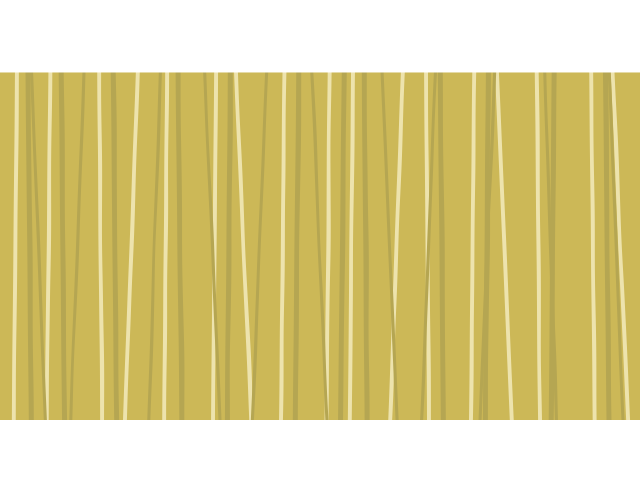
Give the GLSL for this pattern, as a Shadertoy shader.

```glsl
// A mustard band on white, crossed by thin, slightly leaning upright strands.
// Each layer puts one strand in each jittered column; columns wrap around
// the canvas, and the white margins join top to bottom, so the result tiles.

#define BAND_BOTTOM 0.125
#define BAND_TOP 0.849
#define PAIR_COUNT 17.0     // columns of pale strands and their shadows
#define THIN_COUNT 11.0     // columns of thin dark strands
#define PALE_WIDTH 0.0061   // widths are fractions of the canvas width
#define SHADE_WIDTH 0.0078
#define THIN_WIDTH 0.0048
#define JITTER 0.25         // shift inside a column, in columns
#define GENTLE_LEAN 0.0027  // shift from mid-height to the band's end
#define STEEP_LEAN 0.0112
#define BEND 0.0018
#define SHADE_SHARE 0.7     // share of columns holding a broad shadow

const vec3 WHITE = vec3(1.0);
const vec3 MUSTARD = vec3(0.80, 0.72, 0.34);
const vec3 OLIVE = vec3(0.71, 0.65, 0.32);
const vec3 CREAM = vec3(0.93, 0.89, 0.68);

// Random value from 0 to 1 for a pair of small whole numbers
float hash(float a, float b) {
    uint n = uint(a) * 1597u + uint(b) * 51749u + 911u;
    n = (n ^ (n >> 15)) * 739391u;
    n = (n ^ (n >> 13)) * 974711u;
    n ^= n >> 16;
    return float(n & 65535u) / 65535.0;
}

// One-dimensional gradient noise that repeats after period steps
float gradientNoise(float x, float period, float seed) {
    float cell = floor(x);
    float f = x - cell;
    float left = 2.0 * hash(mod(cell, period), seed) - 1.0;
    float right = 2.0 * hash(mod(cell + 1.0, period), seed) - 1.0;
    float fade = f * f * f * (f * (f * 6.0 - 15.0) + 10.0);
    return mix(left * f, right * (f - 1.0), fade);
}

// Coverage of one layer: place seeds the columns, style the leans and bends;
// keep and steep are the shares of strands drawn and of strands leaning far.
float strands(vec2 p, float count, float width, float offset,
              float keep, float steep, float place, float style) {
    float pixel = 1.0 / iResolution.x;
    float height = (p.y - BAND_BOTTOM) / (BAND_TOP - BAND_BOTTOM);
    float coverage = 0.0;

    for (float i = -1.0; i <= 1.0; i++) {
        float column = floor(p.x * count) + i;
        float id = mod(column, count);
        float rank = mod(id * 5.0, count) / count;
        if (rank > keep) continue;

        // Column centre, then lean and a faint hand-cut bend
        float shift = JITTER * (2.0 * hash(id, place) - 1.0);
        float centre = (column + 0.5 + shift + offset) / count;
        float lean = rank >= 1.0 - steep ? STEEP_LEAN : GENTLE_LEAN;
        lean *= hash(id, style) < 0.5 ? -1.0 : 1.0;
        lean *= mix(0.8, 1.1, hash(id, style + 1.0));
        centre += lean * (2.0 * height - 1.0);

        float wobble = gradientNoise(height * 3.0, 3.0, style + 20.0 + id);
        centre += BEND * wobble;
        float halfWidth = 0.5 * width * (1.0 + 0.25 * wobble);

        float inside = halfWidth - abs(p.x - centre);
        coverage = max(coverage, clamp(0.5 + inside / pixel, 0.0, 1.0));
    }
    return coverage;
}

void mainImage(out vec4 fragColor, in vec2 fragCoord) {
    vec2 p = fragCoord / iResolution.xy;

    // Broad shadows stand just right of the pale strands
    float shade = strands(p, PAIR_COUNT, SHADE_WIDTH, 0.38,
                          SHADE_SHARE, 0.0, 3.0, 40.0);
    float pale = strands(p, PAIR_COUNT, PALE_WIDTH, 0.0,
                         1.0, 0.35, 3.0, 90.0);
    float thin = strands(p, THIN_COUNT, THIN_WIDTH, 0.0,
                         1.0, 1.0, 7.0, 140.0);

    vec3 color = mix(MUSTARD, OLIVE, shade);
    color = mix(color, CREAM, pale);
    color = mix(color, OLIVE, thin);

    // White margins above and below, with smooth edges
    float edge = min(p.y - BAND_BOTTOM, BAND_TOP - p.y) * iResolution.y;
    color = mix(WHITE, color, clamp(0.5 + edge, 0.0, 1.0));
    fragColor = vec4(color, 1.0);
}
```
